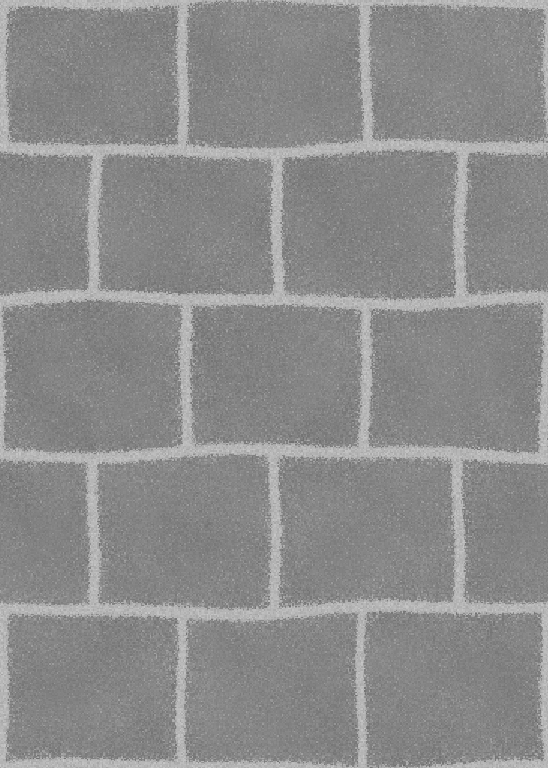
Write a Shadertoy shader that draws this texture.

```glsl
float hash(vec2 p) {
    vec3 a = fract(vec3(p.xyx) * 0.1031);
    a += dot(a, a.yzx + 33.33);
    return fract((a.x + a.y) * a.z);
}

// Soft mottling from layered sines, roughly -1 to 1
float clouds(vec2 p) {
    float sum = 0.0, amp = 0.5;
    for (int i = 0; i < 4; i++) {
        sum += amp * sin(p.x + 1.7 * sin(p.y * 0.8)) * cos(p.y + 1.3 * sin(p.x * 0.7));
        p = mat2(1.3, 1.1, -1.1, 1.3) * p + 2.7;
        amp *= 0.6;
    }
    return sum;
}

// Mortar density: a solid core with a thin scattered halo
float mortar(float dist, float width, float halo) {
    float core = smoothstep(width * 1.65, width * 0.45, dist);
    return max(core, halo * exp(-dist * dist / 0.00022));
}

void mainImage(out vec4 fragColor, in vec2 fragCoord) {
    vec2 uv = fragCoord / iResolution.xy;
    vec2 p = fragCoord / iResolution.y;
    vec2 cell = uv * vec2(3.0, 5.0);

    // Wavering bed joints
    float bed = round(cell.y);
    cell.y -= 0.05 * sin(3.1416 * uv.y)
            + 0.022 * sin(cell.x * 2.3 + bed * 2.1)
            + 0.012 * sin(cell.x * 5.1 + bed * 4.0);
    float row = floor(cell.y);
    float bedDist = abs(cell.y - round(cell.y)) / 5.0;

    // Staggered upright joints, each slightly shifted and tilted
    cell.x += 0.5 * mod(row, 2.0);
    float joint = round(cell.x);
    float seed = hash(vec2(joint + 7.0, row + 3.0));
    float lean = 0.05 * (seed - 0.5)
               + 0.045 * (fract(seed * 7.3) - 0.5) * (fract(cell.y) - 0.5)
               + 0.006 * sin(cell.y * 7.0 + seed * 6.3);
    float uprightDist = abs(cell.x - joint - lean) * 0.238;
    vec2 brick = vec2(floor(cell.x - lean), row);

    // Mottled brick faces
    float mottle = clouds(p * 19.0 + 11.0 * hash(brick + 5.0));
    float patchy = clouds(p * 31.0 + 4.0);
    float face = 0.515 + 0.028 * mottle + 0.012 * (hash(brick + 19.0) - 0.5);

    // Fine grain, stronger beside the joints
    vec2 grainCell = floor(p * 512.0);
    float grain = hash(grainCell) + hash(grainCell + 91.0) - 1.0;
    float nearJoint = exp(-min(bedDist, uprightDist) / 0.018);
    face += grain * (0.045 + 0.02 * patchy + 0.05 * nearJoint);
    face += 0.07 * step(0.965 - 0.02 * patchy, hash(grainCell + 37.0));

    // Mortar dissolves into the faces as scattered grains
    float halo = 0.33 + 0.2 * patchy;
    float bedCover = mortar(bedDist, 0.0075 + 0.0015 * patchy, halo);
    float uprightCover = mortar(uprightDist, 0.0065 + 0.002 * (seed - 0.5), halo);
    float cover = 1.0 - (1.0 - bedCover) * (1.0 - uprightCover);
    float threshold = 0.08 + 0.84 * hash(grainCell + 153.0);
    float mask = smoothstep(threshold - 0.14, threshold + 0.14, cover);
    float lime = mix(0.64, 0.715, cover) + 0.07 * grain;

    fragColor = vec4(vec3(mix(face, lime, mask)), 1.0);
}
```
